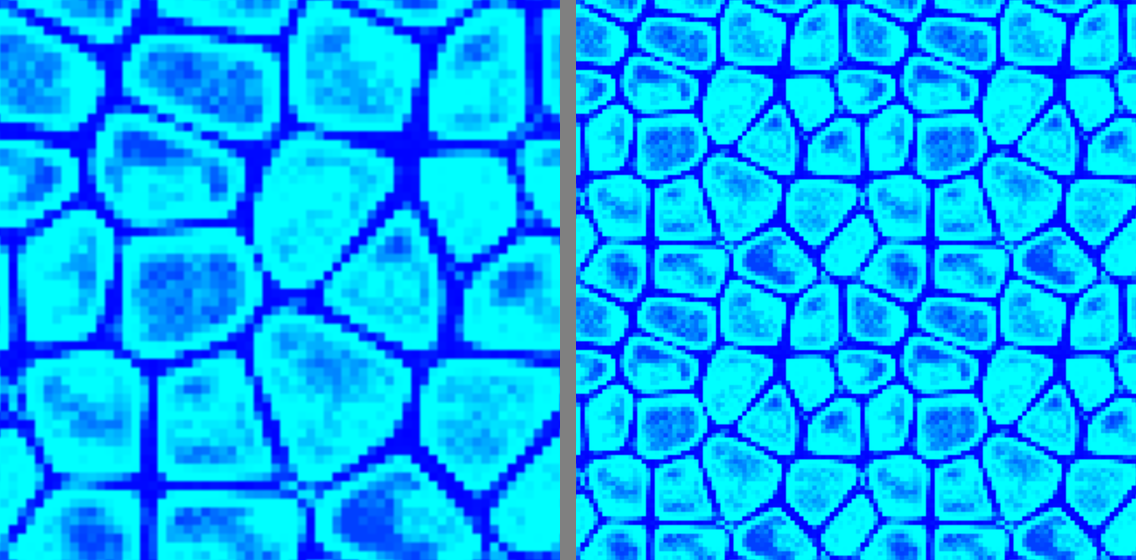
Left: one tile. Right: repeated 2 by 2.
Give the GLSL for this pattern, as a WebGL 2 fragment shader.

```glsl
#version 300 es
precision highp float;
// Packed cyan grains with mottled cores, divided by deep blue seams.
// A wrapping Voronoi field with rounded corners is sampled on a coarse grid,
// and its samples are blended into soft-edged blocks.

#define BLOCKS 64.0              // coarse samples across the canvas
#define CELLS vec2(4.0, 5.0)     // grains per side
#define JITTER 0.9               // irregularity of grain positions
#define ROUNDING 0.014           // softness of grain corners
#define SEAM 0.0095              // typical half width of a seam
#define SEAM_VARIATION 0.016     // spread of the half width
#define EDGE_SOFTNESS 0.0045     // half width of the grain outline
#define RIM vec2(0.028, 0.046)   // depths where the core starts and is full
#define MOTTLE 0.95              // darkness of the core patches
#define GRIT 0.75                // contrast of single blocks
#define CLEAN 0.13               // shade that is bleached to pure cyan
#define BLOCK_BLEND 0.25         // flat part at each side of a block

uniform vec2 u_resolution;
out vec4 outColor;

float hash(vec2 p) {
    return fract(sin(dot(p, vec2(127.1, 311.7))) * 43758.5453);
}

// Value noise that repeats after a whole number of lattice steps.
float tileNoise(vec2 uv, float frequency) {
    vec2 p = uv * frequency;
    vec2 i = floor(p);
    vec2 f = smoothstep(0.0, 1.0, p - i);
    vec2 lo = mod(i, frequency) + frequency;
    vec2 hi = mod(i + 1.0, frequency) + frequency;
    return mix(mix(hash(lo), hash(vec2(hi.x, lo.y)), f.x),
               mix(hash(vec2(lo.x, hi.y)), hash(hi), f.x), f.y);
}

// Grain centre in canvas units; the random offset wraps with the canvas.
vec2 grainCentre(vec2 cell) {
    vec2 id = mod(cell, CELLS);
    vec2 offset = vec2(hash(id + 3.7), hash(id + 19.3)) - 0.5;
    return (cell + 0.5 + JITTER * offset) / CELLS;
}

// Returns rounded distance to the grain border, and a random grain value.
vec2 grainField(vec2 uv) {
    vec2 home = floor(uv * CELLS);
    vec2 nearest = vec2(0.0);
    vec2 nearestCell = home;
    float best = 10.0;
    for (int y = -1; y <= 1; y++) {
        for (int x = -1; x <= 1; x++) {
            vec2 cell = home + vec2(x, y);
            vec2 toCentre = grainCentre(cell) - uv;
            float d = dot(toCentre, toCentre);
            if (d < best) {
                best = d;
                nearest = toCentre;
                nearestCell = cell;
            }
        }
    }
    // Smooth minimum over the borders with all neighbours.
    float sum = 0.0;
    for (int y = -2; y <= 2; y++) {
        for (int x = -2; x <= 2; x++) {
            if (x == 0 && y == 0) continue;
            vec2 other = grainCentre(nearestCell + vec2(x, y)) - uv;
            float d = dot(0.5 * (nearest + other), normalize(other - nearest));
            sum += exp(-d / ROUNDING);
        }
    }
    return vec2(-ROUNDING * log(sum), hash(mod(nearestCell, CELLS) + 41.9));
}

// Green level of one block: seam, rim, mottled core and loose crumbs.
float blockLevel(vec2 block) {
    vec2 id = mod(block, BLOCKS);
    vec2 uv = (id + 0.5) / BLOCKS;
    vec2 grain = grainField(uv);
    float seam = SEAM + SEAM_VARIATION * (tileNoise(uv, 9.0) - 0.5);
    float body = smoothstep(seam - EDGE_SOFTNESS, seam + EDGE_SOFTNESS, grain.x);

    // Only shade above the clean level shows, so the cores break into patches.
    float core = smoothstep(RIM.x, RIM.y, grain.x);
    float patches = smoothstep(0.25, 0.75, tileNoise(uv, 12.0));
    float grit = mix(hash(id + 71.3), tileNoise(uv, 25.0), 0.5) - 0.4;
    float strength = mix(0.25, 0.9, grain.y);
    float shade = MOTTLE * strength * patches + GRIT * grit - CLEAN;
    shade = core * clamp(shade, 0.0, 0.75);

    float junction = 1.0 - smoothstep(-0.008, 0.004, grain.x);
    float crumbs = junction * smoothstep(0.6, 0.75, tileNoise(uv, 17.0));
    float seamLevel = 0.06 * hash(id + 7.1) + 0.9 * crumbs;
    return clamp(mix(seamLevel, 1.0 - shade, body), 0.0, 1.0);
}

void main() {
    vec2 p = gl_FragCoord.xy / u_resolution * BLOCKS - 0.5;
    vec2 block = floor(p);
    vec2 blend = smoothstep(BLOCK_BLEND, 1.0 - BLOCK_BLEND, p - block);
    float lower = mix(blockLevel(block), blockLevel(block + vec2(1, 0)), blend.x);
    float upper = mix(blockLevel(block + vec2(0, 1)), blockLevel(block + 1.0), blend.x);
    outColor = vec4(0.0, mix(lower, upper, blend.y), 1.0, 1.0);
}
```
